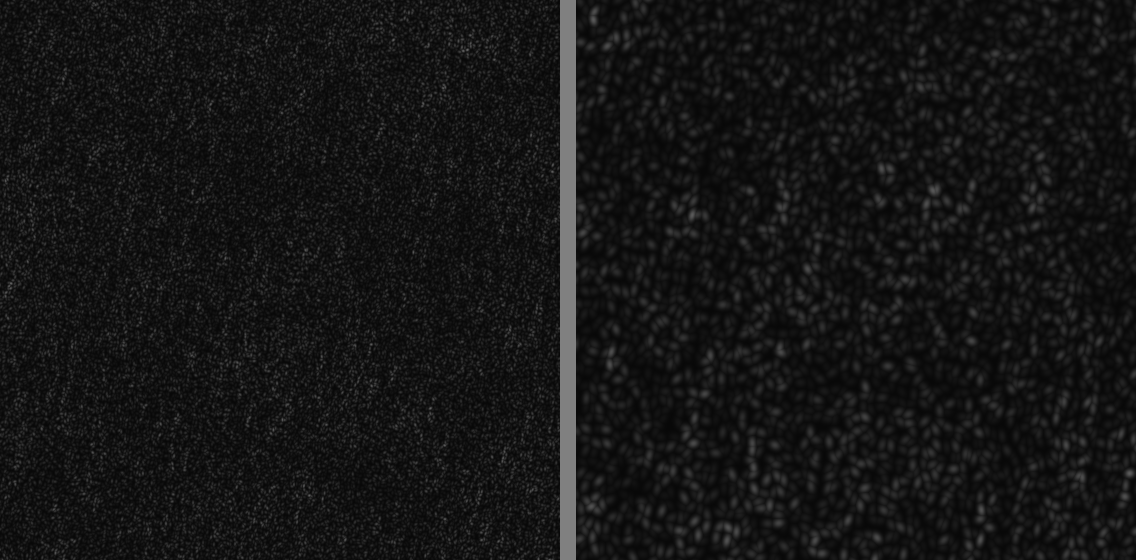
Left, the full canvas; right, a detail of the centre.
Give the GLSL for this texture, as a Shadertoy shader.

```glsl
const float LEAN = 0.2;                       // streak angle from vertical
const vec2 GRAIN_DENSITY = vec2(178.0, 150.0);
const vec2 STREAK_DENSITY = vec2(95.0, 20.0);
const vec3 BASE_COLOR = vec3(0.03);
const vec3 FIBER_COLOR = vec3(0.14);
const vec3 STREAK_COLOR = vec3(0.24);

vec3 hash3(vec2 cell) {
    vec3 p = fract(cell.xyx * vec3(0.1031, 0.1030, 0.0973));
    p += dot(p, p.yxz + 33.33);
    return fract((p.xxy + p.yzz) * p.zyx);
}

vec2 rotate(vec2 p, float angle) {
    float c = cos(angle), s = sin(angle);
    return vec2(c * p.x - s * p.y, s * p.x + c * p.y);
}

// Cellular noise: soft blobs with random place, brightness and slight squash
float softCells(vec2 p, float falloff, float contrast, float squash) {
    vec2 home = floor(p);
    float brightest = 0.0;
    for (int y = -1; y <= 1; y++) {
        for (int x = -1; x <= 1; x++) {
            vec2 cell = home + vec2(x, y);
            vec3 rnd = hash3(cell + 7.0);
            vec2 offset = cell + 0.1 + 0.8 * rnd.xy - p;
            offset = rotate(offset, 6.2832 * fract(rnd.x * 17.0 + rnd.z));
            offset *= vec2(1.0 + squash, 1.0 - squash);
            float strength = mix(0.22, 1.0, pow(rnd.z, contrast));
            brightest = max(brightest, strength * exp(-falloff * dot(offset, offset)));
        }
    }
    return brightest;
}

// Broad uneven shading from layered, warped sines
float clouds(vec2 p) {
    float sum = 0.0;
    float weight = 0.5;
    for (int i = 0; i < 4; i++) {
        p = rotate(p, 1.1) * 1.7 + 2.3;
        p += 0.6 * sin(p.yx * 1.3);
        sum += weight * sin(p.x) * sin(p.y);
        weight *= 0.75;
    }
    return sum;
}

void mainImage(out vec4 fragColor, in vec2 fragCoord) {
    vec2 uv = fragCoord / iResolution.y;
    vec2 weave = rotate(uv, LEAN) + 3.0;
    weave.x += 0.004 * sin(uv.y * 9.0 + 4.0 * sin(uv.x * 5.0));

    // Fine grains, brightened where they lie along a streak
    float grain = softCells(weave * GRAIN_DENSITY, 4.5, 2.0, 0.2);
    float streak = softCells(weave * STREAK_DENSITY, 3.0, 4.0, 0.0);
    float shade = 1.0 + 0.2 * clouds(uv * 5.0);

    vec3 color = BASE_COLOR + grain * shade * (FIBER_COLOR + STREAK_COLOR * streak);
    fragColor = vec4(color, 1.0);
}
```
